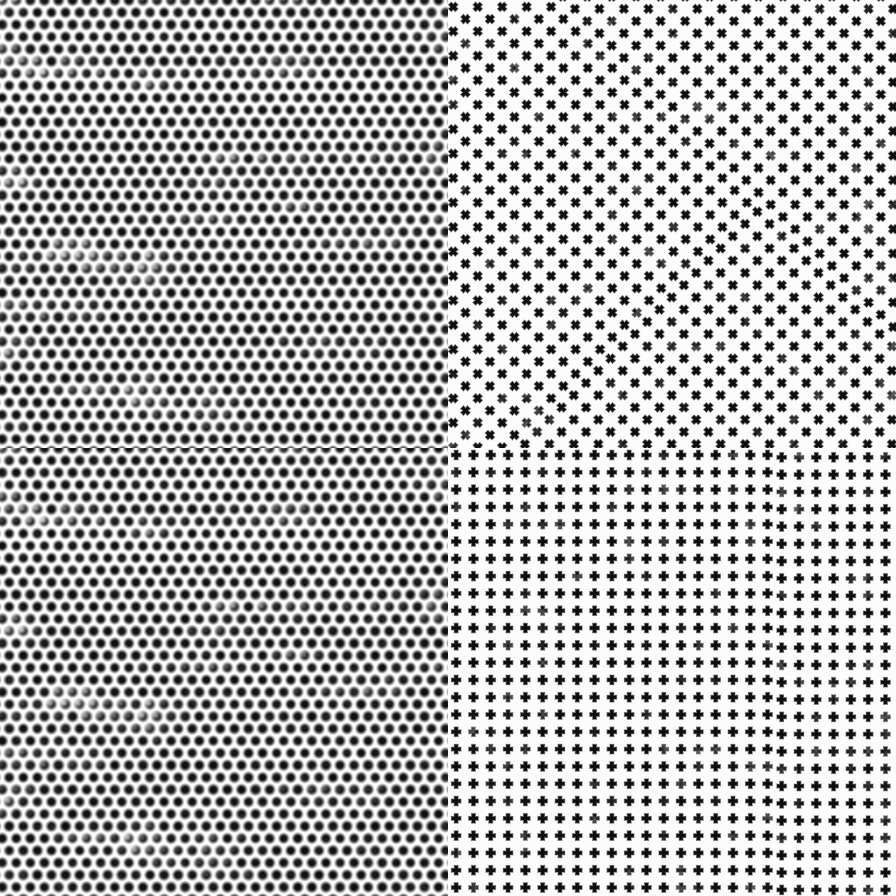
A Shadertoy shader for this pattern:

```glsl
// Four panels of small dark marks on white: a hexagonal field of soft, worn dots
// stacked twice on the left, and square lattices of bold crosses on the right.
// The upper crosses turn by 45 degrees; shifted lattice domains meet at faults.

const vec3 PAPER = vec3(0.99);
const vec3 INK = vec3(0.055);

// Lengths and positions are in panel units (one panel is half the canvas).
const float DOT_PITCH = 0.03142;
const vec2 DOT_ANCHOR = vec2(0.0206, 0.9721);
const float DOT_CORE = 0.15;        // radius of full ink, in pitches
const float DOT_RIM = 0.50;         // radius where the ink ends, in pitches
const float DOT_VARIATION = 0.07;
const float DOT_WEAR = 0.75;
const vec2 WEAR_SCALE = vec2(6.0, 26.0);

const float CROSS_PITCH = 0.03862;
const float ARM_LENGTH = 0.285;     // half sizes, in pitches
const float ARM_WIDTH = 0.12;
const float CROSS_SOFTNESS = 0.06;
const float CROSS_WEAR = 0.35;

const float PLUS_FAULT = 0.729;     // x of the vertical fault
const float FALLING_FAULT = 1.240;  // x + y along the long diagonal fault
const float RISING_FAULT = 0.140;   // x - y along the short diagonal fault
const mat2 TURN_45 = mat2(0.70711, 0.70711, -0.70711, 0.70711);

float hash(vec2 p) {
    vec3 q = fract(vec3(p.xyx) * 0.1031);
    q += dot(q, q.yzx + 33.33);
    return fract((q.x + q.y) * q.z);
}

float valueNoise(vec2 p) {
    vec2 i = floor(p), f = fract(p);
    f = f * f * (3.0 - 2.0 * f);
    float low = mix(hash(i), hash(i + vec2(1, 0)), f.x);
    float high = mix(hash(i + vec2(0, 1)), hash(i + vec2(1, 1)), f.x);
    return mix(low, high, f.y);
}

// Ink of the nearest dot in a hexagonal grid, with a pale bite where it is worn.
float dotInk(vec2 p, float pixel) {
    vec2 cell = vec2(1.0, sqrt(3.0));
    vec2 g = (p - DOT_ANCHOR) / DOT_PITCH;
    vec2 a = round(g / cell) * cell;
    vec2 b = (floor(g / cell) + 0.5) * cell;
    vec2 centre = distance(g, a) < distance(g, b) ? a : b;
    vec2 id = round(centre / cell * 2.0) + 200.0;
    vec2 local = g - centre;

    float size = 1.0 + DOT_VARIATION * (hash(id) + hash(id.yy) - 1.0);
    float blur = max(0.0, 0.5 * pixel / DOT_PITCH - 0.17);
    float ink = 1.0 - smoothstep(DOT_CORE - blur, DOT_RIM + blur, length(local) / size);

    vec2 place = centre * DOT_PITCH + DOT_ANCHOR;
    float streak = smoothstep(0.58, 0.95, valueNoise(place * WEAR_SCALE + 9.0));
    streak *= mix(1.0, 0.5, smoothstep(0.1, 0.8, place.x)) * hash(id + 31.0);
    float bite = 1.0 - smoothstep(0.05, 0.42, length(local - vec2(-0.16, 0.14)));
    float mottle = 0.10 * valueNoise(g * 5.0 + 300.0) * hash(id + 7.0);
    return ink * (1.0 - DOT_WEAR * streak * (0.25 + bite)) * (1.0 - mottle);
}

// Domain of a point: 0 left, 1 right of the main fault, 2 below the short one.
int domainOf(vec2 p, bool turned) {
    if (!turned) return p.x > PLUS_FAULT ? 1 : 0;
    if (p.x + p.y > FALLING_FAULT) return 1;
    return p.x - p.y > RISING_FAULT ? 2 : 0;
}

vec2 domainAnchor(int domain, bool turned) {
    if (!turned) return domain == 0 ? vec2(0.0182, 0.9844) : vec2(0.7448, 0.9792);
    if (domain == 0) return vec2(0.039, 0.302);
    return domain == 1 ? vec2(0.9115, 0.7344) : vec2(0.827, 0.227);
}

float crossDistance(vec2 p) {
    p = abs(p);
    if (p.y > p.x) p = p.yx;
    vec2 d = p - vec2(ARM_LENGTH, ARM_WIDTH);
    return length(max(d, 0.0)) + min(max(d.x, d.y), 0.0);
}

// Each domain draws only the whole crosses whose centres lie inside it.
float crossInk(vec2 p, bool turned, float pixel) {
    mat2 axes = turned ? TURN_45 : mat2(1.0);
    float edge = max(CROSS_SOFTNESS, 0.75 * pixel / CROSS_PITCH);
    float ink = 0.0;
    for (int domain = 0; domain < 3; domain++) {
        vec2 anchor = domainAnchor(domain, turned);
        vec2 g = transpose(axes) * (p - anchor) / CROSS_PITCH;
        vec2 id = round(g);
        vec2 centre = anchor + axes * id * CROSS_PITCH;
        if (domainOf(centre, turned) != domain) continue;
        vec2 local = g - id;
        float mark = 1.0 - smoothstep(-edge, edge, crossDistance(local));
        float worn = smoothstep(0.75, 1.0, hash(id + 120.0 + float(domain) * 57.0));
        float spot = valueNoise(local * 6.0 + id * 3.0 + 400.0);
        ink = max(ink, mark * (1.0 - CROSS_WEAR * worn * spot));
    }
    return ink;
}

void mainImage(out vec4 fragColor, in vec2 fragCoord) {
    float pixel = 2.0 / iResolution.y;
    vec2 p = fragCoord * pixel;
    vec2 panel = floor(p);
    vec2 local = p - panel;
    float ink = panel.x < 1.0 ? dotInk(local, pixel)
                              : crossInk(local, panel.y > 0.0, pixel);
    fragColor = vec4(mix(PAPER, INK, ink), 1.0);
}
```
